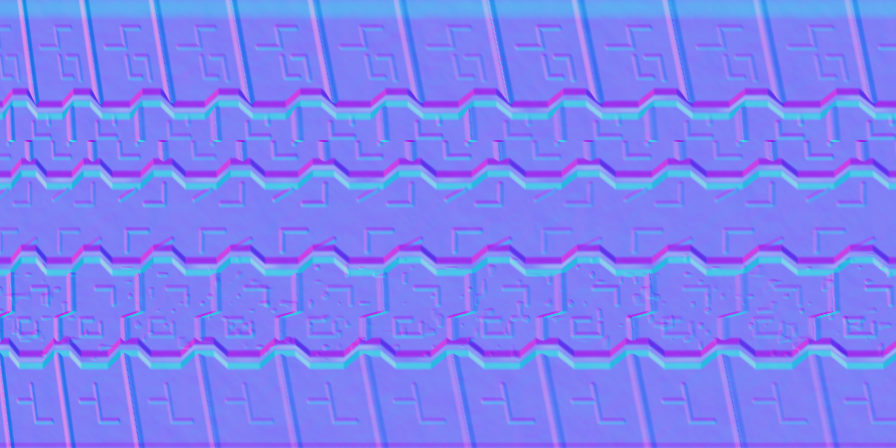
Give the GLSL for this texture map, as a Shadertoy shader.

```glsl
const float GROOVE_DEPTH = 0.0105;
const float GROOVE_FLOOR = 0.004;   // half width of the flat bottom
const float GROOVE_BEVEL = 0.023;   // half width at the rim
const float ZIGZAG = 0.014;
const float SIPE_DEPTH = 0.0025;
const float SIPE_WIDTH = 0.009;
const float PITCH = 0.2;
const float SEAM_Y = 0.685;
const float WEAR = 0.0011;
const float SAMPLE_STEP = 0.0022;
const vec3 PALE = vec3(0.68, 0.74, 0.96);

// Main grooves and the five tread rows, from top to bottom
const float GROOVE_Y[4] = float[4](0.768, 0.612, 0.419, 0.211);
const float GROOVE_PHASE[4] = float[4](0.65, 0.5, 0.5, 0.96);
const float ROW_Y[5] = float[5](0.883, 0.69, 0.505, 0.302, 0.09);
const float ROW_PHASE[5] = float[5](0.5, 0.5, 0.23, 0.8, 0.9);
const float ROW_SLANT[5] = float[5](1.0, 0.4, 0.0, 0.2, 1.0);
const float ROW_CUT[5] = float[5](1.0, 0.6, 0.0, 0.6, 0.65);

float hash(vec2 p) {
    return fract(sin(dot(p, vec2(127.1, 311.7))) * 43758.5453);
}

float noise(vec2 p) {
    vec2 i = floor(p), f = fract(p);
    f = f * f * (3.0 - 2.0 * f);
    return mix(mix(hash(i), hash(i + vec2(1, 0)), f.x),
               mix(hash(i + vec2(0, 1)), hash(i + vec2(1, 1)), f.x), f.y);
}

float segment(vec2 p, vec2 a, vec2 b) {
    vec2 pa = p - a, ba = b - a;
    return length(pa - ba * clamp(dot(pa, ba) / dot(ba, ba), 0.0, 1.0));
}

// Two arms meeting at a corner point
float elbow(vec2 p, vec2 corner, vec2 arm) {
    p -= corner;
    return min(segment(p, vec2(0), vec2(arm.x, 0)), segment(p, vec2(0), vec2(0, arm.y)));
}

// Block count along the tread; pitch tightens towards the left
float treadCoord(float x) {
    return 4.89 * x + 1.1 * (1.0 - exp(-2.95 * x));
}

float zigzag(float u) {
    float tri = abs(fract(u) - 0.5) * 2.0;
    return 2.0 * clamp((tri - 0.4) / 0.35, 0.0, 1.0) - 1.0;
}

// x: signed distance to the nearest main groove, y: row index
vec2 mainGroove(vec2 p) {
    float u = treadCoord(p.x), nearest = 1.0, row = 0.0;
    for (int i = 0; i < 4; i++) {
        float d = p.y - GROOVE_Y[i] - ZIGZAG * zigzag(u + GROOVE_PHASE[i]);
        if (abs(d) < abs(nearest)) nearest = d;
        row += step(d, 0.0);
    }
    return vec2(nearest, row);
}

// Thin cuts inside one block
float sipes(vec2 q, int row) {
    if (row == 0)
        return min(min(elbow(q, vec2(0.0, 0.012), vec2(-0.055, 0.043)),
                       elbow(q, vec2(0.0, 0.055), vec2(0.045, -0.04))),
                   min(elbow(q, vec2(0.055, -0.01), vec2(-0.03, -0.05)),
                       elbow(q, vec2(0.0, -0.055), vec2(0.03, 0.045))));
    if (row == 1)
        return min(elbow(q, vec2(0.03, 0.03), vec2(-0.05, -0.04)),
                   elbow(q, vec2(-0.02, -0.04), vec2(0.05, 0.03)));
    if (row == 2)
        return min(min(elbow(q, vec2(0.05, 0.04), vec2(-0.052, 0.043)),
                       elbow(q, vec2(-0.052, -0.02), vec2(0.057, -0.045))),
                   min(segment(q, vec2(-0.07, 0.05), vec2(-0.03, 0.072)),
                       segment(q, vec2(0.025, -0.062), vec2(0.07, -0.04))));
    if (row == 3)
        return min(elbow(q, vec2(0.025, 0.055), vec2(-0.05, -0.035)),
                   min(elbow(q, vec2(-0.03, -0.015), vec2(0.035, -0.035)),
                       elbow(q, vec2(0.03, -0.05), vec2(-0.06, 0.025))));
    return min(elbow(q, vec2(0.0, 0.015), vec2(-0.05, 0.035)),
               elbow(q, vec2(0.0, -0.03), vec2(0.05, 0.045)));
}

float treadHeight(vec2 p) {
    vec2 groove = mainGroove(p);
    int row = int(groove.y);
    vec2 q = vec2(0.0, p.y - ROW_Y[row]);
    float cell = treadCoord(p.x) + ROW_PHASE[row] + ROW_SLANT[row] * q.y;

    // Offset across the seam, and the kinked side of the fourth row
    if (row == 1 && p.y > SEAM_Y) { cell += 0.3; q.y -= 0.045; }
    if (row == 3) cell += 0.22 * smoothstep(0.004, -0.012, q.y);

    q.x = (fract(cell) - 0.5) * PITCH;
    float worn = hash(vec2(floor(cell), groove.y));
    float rib = smoothstep(GROOVE_FLOOR, GROOVE_BEVEL, abs(groove.x));
    float block = smoothstep(0.001, 0.016, 0.5 * PITCH - abs(q.x));
    float cut = ROW_CUT[row] * mix(0.55, 0.85, worn) * (1.0 + 0.5 * exp(-3.0 * p.x));
    float h = GROOVE_DEPTH * min(rib, 1.0 - cut * (1.0 - block));

    float sipe = 1.0 - smoothstep(0.0, SIPE_WIDTH, sipes(q, row));
    h -= SIPE_DEPTH * mix(0.6, 1.1, worn) * sipe * rib;

    // Shoulders, rubber grain and pits
    h -= 0.014 * smoothstep(0.955, 1.01, p.y) + 0.003 * smoothstep(0.014, 0.0, p.y);
    h += WEAR * (1.6 * noise(p * 16.0) + 0.7 * noise(p * 42.0) + 0.25 * noise(p * 95.0));
    if (row == 3) h -= 0.0016 * smoothstep(0.72, 0.95, noise(p * 62.0 + 7.0));
    return h;
}

void mainImage(out vec4 fragColor, in vec2 fragCoord) {
    vec2 p = fragCoord / iResolution.y;
    vec2 e = vec2(SAMPLE_STEP, 0.0);
    vec2 slope = vec2(treadHeight(p - e.xy) - treadHeight(p + e.xy),
                      treadHeight(p - e.yx) - treadHeight(p + e.yx)) / (2.0 * SAMPLE_STEP);

    // Skew the relief so upper edges turn cyan and lower edges magenta
    slope.x -= slope.y * (slope.y > 0.0 ? 0.7 : 0.35);
    vec3 color = 0.5 + 0.5 * normalize(vec3(slope, 1.0));
    color.b = mix(color.b, 0.95, 0.6);

    // Pale dust on the groove floor
    float dust = smoothstep(0.009, 0.001, abs(mainGroove(p).x)) * noise(p * 22.0);
    fragColor = vec4(mix(color, PALE, 0.8 * dust), 1.0);
}
```
